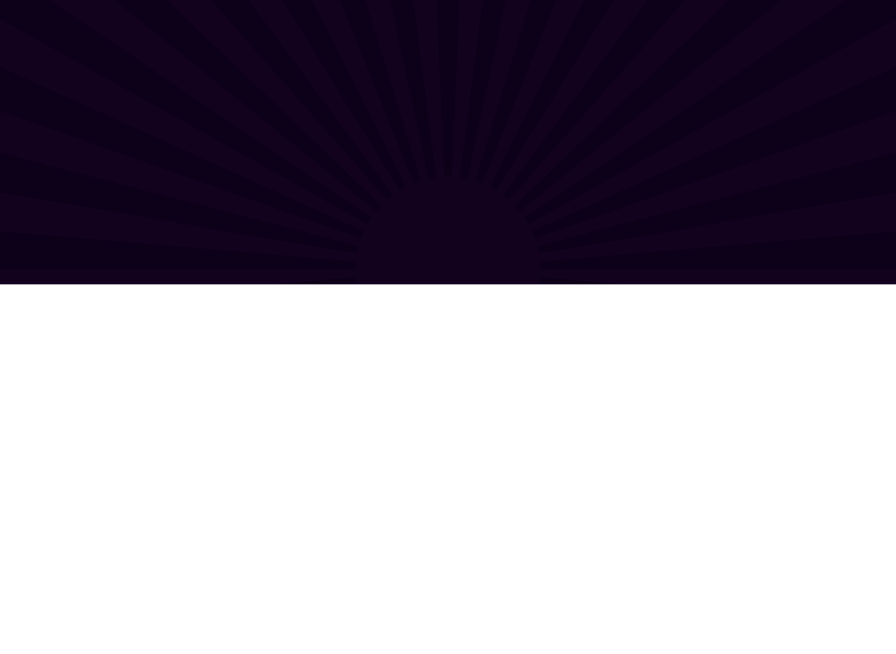
A WebGL 2 fragment shader for this background:

```glsl
#version 300 es
precision highp float;
// A dark violet sunburst in the upper part of the canvas, over plain white.
// Dark rays repeat by angle around a disc; each is a wedge with a rounded
// inner end, drawn from its signed distance. Lengths are in canvas heights.

uniform vec2 u_resolution;
out vec4 outColor;

const vec3 GLOW_VIOLET = vec3(0.071, 0.008, 0.118);
const vec3 DEEP_VIOLET = vec3(0.051, 0.000, 0.098);
const vec3 PAPER_WHITE = vec3(1.0);

const float TAU = 6.2831853;
const float RAY_COUNT = 37.0;
const float RAY_FILL = 0.5;          // dark share of each angular period
const float RAY_ROUNDING = 0.003;    // corner radius of the inner ray ends
const vec2 SUN_CENTER = vec2(0.0, 0.5882);   // x from the middle of the canvas
const float SUN_RADIUS = 0.1408;
const float HORIZON = 0.5652;

// Coverage of a shape from its signed distance, over one pixel of softness.
float coverage(float dist, float pixel) {
    return clamp(0.5 - dist / pixel, 0.0, 1.0);
}

// Intersection of two distances with a rounded corner.
float roundIntersect(float a, float b, float radius) {
    vec2 q = vec2(a, b) + radius;
    return min(max(q.x, q.y), 0.0) + length(max(q, 0.0)) - radius;
}

// Signed distance to the nearest dark ray, one of them pointing straight up.
float rayDistance(vec2 p) {
    float period = TAU / RAY_COUNT;
    float angle = atan(p.x, p.y);
    float offset = abs(fract(angle / period + 0.5) - 0.5) * period;
    float r = length(p);
    float side = r * (offset - 0.5 * RAY_FILL * period);
    return roundIntersect(side, SUN_RADIUS - r, RAY_ROUNDING);
}

void main() {
    float pixel = 1.0 / u_resolution.y;
    vec2 p = gl_FragCoord.xy * pixel;
    p.x -= 0.5 * u_resolution.x * pixel;

    // Sunburst
    float ray = coverage(rayDistance(p - SUN_CENTER), pixel);
    vec3 color = mix(GLOW_VIOLET, DEEP_VIOLET, ray);

    // White lower area
    color = mix(color, PAPER_WHITE, coverage(p.y - HORIZON, pixel));
    outColor = vec4(color, 1.0);
}
```
